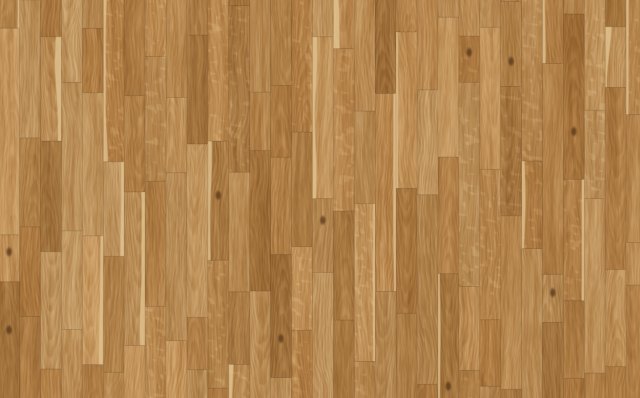
Reproduce this texture procedurally as a Shadertoy shader.

```glsl
const float COLUMNS = 30.6;        // strips across the canvas
const float COLUMN_SHIFT = 0.064;  // part of the first strip cut off at the left
const float PLANK_LENGTH = 0.31;   // mean length, in canvas heights
const float JOINT_JITTER = 0.75;   // spread of the end joints, below 1
const float SEAM_WIDTH = 0.0011;   // in canvas heights
const float SEAM_DEPTH = 0.14;
const float TONE_SPREAD = 0.34;    // difference between planks
const float STREAK_DEPTH = 0.52;
const float PORE_DEPTH = 0.24;
const float RING_DEPTH = 0.20;
const float CATHEDRAL_SHARE = 0.42;
const float SAPWOOD_SHARE = 0.11;
const float FLECK_SHARE = 0.16;
const float KNOT_SHARE = 0.05;
const int SAMPLES = 3;             // per axis, for smooth edges

const vec3 DARK_OAK = vec3(0.56, 0.37, 0.17);
const vec3 MID_OAK = vec3(0.695, 0.505, 0.285);
const vec3 PALE_OAK = vec3(0.82, 0.665, 0.455);
const vec3 SAPWOOD = vec3(0.89, 0.77, 0.57);
const vec3 KNOT_BROWN = vec3(0.34, 0.21, 0.10);

float hash(vec2 p) {
    vec3 q = fract(p.xyx * 0.1031);
    q += dot(q, q.yzx + 33.33);
    return fract((q.x + q.y) * q.z);
}

float noise(vec2 p) {
    vec2 cell = floor(p), f = fract(p);
    f = f * f * (3.0 - 2.0 * f);
    return mix(mix(hash(cell), hash(cell + vec2(1, 0)), f.x),
               mix(hash(cell + vec2(0, 1)), hash(cell + vec2(1, 1)), f.x), f.y);
}

float fbm(vec2 p) {
    float sum = 0.0, weight = 0.53;
    for (int i = 0; i < 4; i++) {
        sum += weight * noise(p);
        p = p * 2.03 + 11.7;
        weight *= 0.5;
    }
    return sum;
}

// Lower end of a plank, in mean plank lengths
float joint(float column, float index) {
    return index + JOINT_JITTER * (hash(vec2(column, index) + 3.0) - 0.5);
}

// Growth rings: arches in some planks, nearly straight lines in the others
float rings(vec2 q, vec2 id, vec2 seed) {
    float warp = fbm(q * vec2(1.6, 0.5) + seed) - 0.5;
    float offset = q.x - mix(0.25, 0.75, hash(id + 21.0));
    float direction = hash(id + 23.0) < 0.5 ? -1.0 : 1.0;
    float arches = 9.0 * offset * offset + 0.85 * direction * q.y + 2.6 * warp;
    float straight = 6.0 * q.x + 0.35 * direction * q.y + 3.0 * warp;
    float phase = hash(id + 25.0) < CATHEDRAL_SHARE ? arches : straight;
    float saw = fract(phase);
    return smoothstep(0.0, 0.75, saw) * (1.0 - smoothstep(0.8, 1.0, saw));
}

// q: position in strip widths; extent: plank length in the same unit
vec3 oak(vec2 q, float extent, vec2 id) {
    vec2 seed = 61.0 * vec2(hash(id + 5.0), hash(id + 9.0));
    vec2 bent = q;
    bent.x += 0.05 * (hash(id + 11.0) - 0.5) * q.y;
    bent.x += 0.22 * (noise(q * vec2(0.8, 0.45) + seed) - 0.5);

    // Plank tone and grain
    float tone = 0.52 + TONE_SPREAD * (hash(id) + hash(id + 13.0) - 1.0);
    tone += STREAK_DEPTH * (fbm(bent * vec2(4.5, 0.22) + seed) - 0.5);
    tone += PORE_DEPTH * (noise(bent * vec2(19.0, 1.3) + seed) - 0.5);
    tone += 0.12 * (noise(bent * vec2(34.0, 4.0) + seed) - 0.5);
    tone -= RING_DEPTH * mix(0.35, 1.0, hash(id + 27.0)) * (rings(bent, id, seed) - 0.45);

    // Pale ray flecks across the grain
    float fleck = smoothstep(0.68, 0.84, noise(q * vec2(4.0, 5.5) + 0.8 * bent.yx + seed));
    tone += 0.16 * fleck * step(hash(id + 31.0), FLECK_SHARE);

    vec3 color = mix(DARK_OAK, MID_OAK, clamp(2.0 * tone, 0.0, 1.0));
    color = mix(color, PALE_OAK, clamp(2.0 * tone - 1.0, 0.0, 1.0));
    color *= 1.0 + vec3(0.0, -0.02, -0.05) * (2.0 * hash(id + 35.0) - 1.0);

    // Sapwood along one side
    float side = hash(id + 37.0) < 0.5 ? q.x : 1.0 - q.x;
    float reach = 0.04 + 0.3 * hash(id + 39.0) * noise(vec2(0.35 * q.y, 0.0) + seed);
    float sap = (1.0 - smoothstep(reach, reach + 0.08, side)) * step(hash(id + 41.0), SAPWOOD_SHARE);
    color = mix(color, SAPWOOD, 0.8 * sap);

    // Small knot
    vec2 center = vec2(0.5, extent * mix(0.25, 0.75, hash(id + 43.0)));
    float knot = 1.0 - smoothstep(0.05, 0.2, length((q - center) * vec2(1.0, 0.65)));
    return mix(color, KNOT_BROWN, 0.75 * knot * step(hash(id + 47.0), KNOT_SHARE));
}

vec3 parquet(vec2 uv, float aspect) {
    float across = uv.x * COLUMNS + COLUMN_SHIFT;
    float column = floor(across);
    float along = uv.y / PLANK_LENGTH + 5.0 * hash(vec2(column, 71.0));
    float index = floor(along);
    if (along < joint(column, index)) index -= 1.0;
    else if (along >= joint(column, index + 1.0)) index += 1.0;
    float low = joint(column, index), high = joint(column, index + 1.0);

    float stripWidth = aspect / COLUMNS;
    float scale = PLANK_LENGTH / stripWidth;
    vec2 q = vec2(across - column, (along - low) * scale);
    vec3 color = oak(q, (high - low) * scale, vec2(column, index));

    // Seams at the sides and ends
    vec2 edge = min(q, vec2(1.0, (high - low) * scale) - q) * stripWidth;
    float seam = 1.0 - smoothstep(0.5 * SEAM_WIDTH, 1.5 * SEAM_WIDTH, min(edge.x, edge.y));
    return color * (1.0 - SEAM_DEPTH * seam);
}

void mainImage(out vec4 fragColor, in vec2 fragCoord) {
    vec3 sum = vec3(0.0);
    for (int i = 0; i < SAMPLES * SAMPLES; i++) {
        vec2 jitter = (vec2(i % SAMPLES, i / SAMPLES) + 0.5) / float(SAMPLES) - 0.5;
        sum += parquet((fragCoord + jitter) / iResolution.xy, iResolution.x / iResolution.y);
    }
    fragColor = vec4(sum / float(SAMPLES * SAMPLES), 1.0);
}
```
